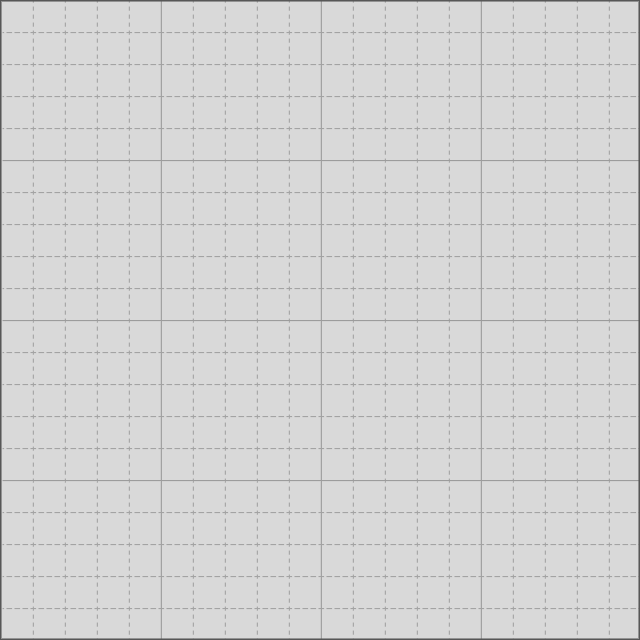
Reproduce this pattern procedurally as a Shadertoy shader.

```glsl
const float MINOR = 20.0;  // fine cells across the canvas
const float MAJOR = 5.0;   // fine cells per solid cell
const float DASHES = 4.0;  // dashes per fine cell

// Share of a pixel, centred at distance d, covered by a stripe
float stripe(float d, float width, float pixel) {
    float high = min(d + 0.5 * pixel, 0.5 * width);
    float low = max(d - 0.5 * pixel, -0.5 * width);
    return clamp((high - low) / pixel, 0.0, 1.0);
}

// Dashes centred on the crossings; fill is the inked part of each period
float dash(float along, float fill, float pixel) {
    float period = 1.0 / (MINOR * DASHES);
    float d = (fract(along / period + 0.5) - 0.5) * period;
    return stripe(d, fill * period, pixel);
}

// Ink of the parallel lines nearest to 'across', solid or dashed
float ruling(float across, float along, float fill, vec2 pixel) {
    float index = round(across * MINOR);
    float inside = step(0.5, index) * step(index, MINOR - 0.5);
    float line = stripe(across - index / MINOR, 0.0014, pixel.x);
    bool solid = mod(index, MAJOR) < 0.5;
    float ink = solid ? 0.92 : 0.82 * dash(along, fill, pixel.y);
    return inside * line * ink;
}

void mainImage(out vec4 fragColor, in vec2 fragCoord) {
    vec2 uv = fragCoord / iResolution.xy;
    vec2 pixel = 1.0 / iResolution.xy;
    vec2 grid = uv - vec2(0.002, -0.001);

    // Rulings: shorter dashes on the verticals, small gap at the left edge
    float vertical = ruling(grid.x, grid.y, 0.52, pixel);
    float horizontal = ruling(grid.y, grid.x, 0.7, pixel.yx);
    horizontal *= clamp((uv.x - 0.004) / pixel.x + 0.5, 0.0, 1.0);
    vec3 color = mix(vec3(0.85), vec3(0.53), max(vertical, horizontal));

    // Dark frame
    vec2 edge = min(uv, 1.0 - uv);
    vec2 cover = clamp((0.0024 - edge) / pixel + 0.5, 0.0, 1.0);
    color = mix(color, vec3(0.34), max(cover.x, cover.y));

    fragColor = vec4(color, 1.0);
}
```
